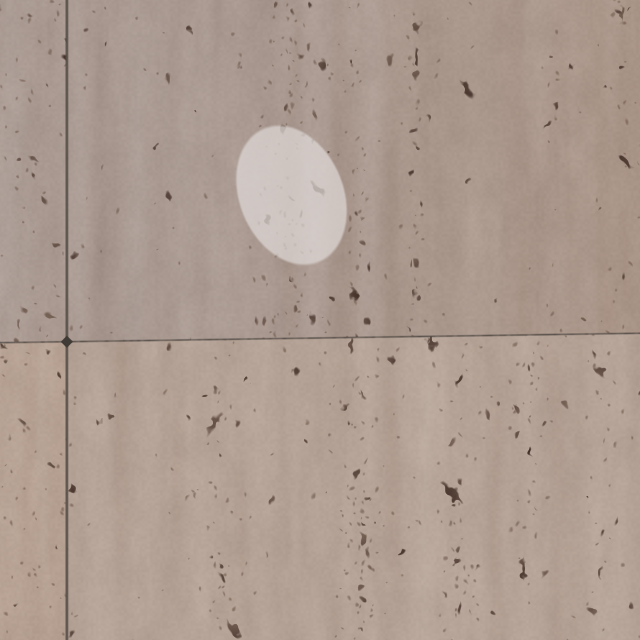
Write a WebGL 2 fragment shader that draws this texture.

```glsl
#version 300 es
precision highp float;
// Travertine wall: three slabs split by a vertical and a slightly sloping joint,
// with an oval patch of light. Stretched noise makes the veins; jittered grids of
// warped ellipses make the pits, gathered in vertical bands.

uniform vec2 u_resolution;
out vec4 outColor;

const vec3 UPPER_STONE = vec3(0.660, 0.598, 0.567);
const vec3 LOWER_STONE = vec3(0.702, 0.637, 0.599);
const vec3 WARM_TINT = vec3(0.010, -0.006, -0.024);
const vec3 PIT_SHALLOW = vec3(0.45, 0.365, 0.315);
const vec3 PIT_DEEP = vec3(0.24, 0.165, 0.135);
const vec3 JOINT_COLOR = vec3(0.34, 0.31, 0.285);
const vec3 LIGHT_COLOR = vec3(0.885, 0.865, 0.86);

const float JOINT_X = 0.1045;
const float JOINT_Y = 0.4645;
const float JOINT_SLOPE = 0.0148;
const float JOINT_HALF_V = 0.0021;
const float JOINT_HALF_H = 0.0012;

const vec2 LIGHT_CENTER = vec2(0.4555, 0.695);
const vec2 LIGHT_RADII = vec2(0.0810, 0.1125);
const float LIGHT_TILT = 0.39;
const float LIGHT_OPACITY = 0.68;

// Pit bands: centre x, half width, density
const int BANDS = 6;
const vec3 UPPER_BANDS[BANDS] = vec3[](
    vec3(0.450, 0.055, 0.75), vec3(0.558, 0.014, 0.70), vec3(0.645, 0.011, 0.85),
    vec3(0.735, 0.010, 0.30), vec3(0.865, 0.014, 0.30), vec3(0.965, 0.022, 0.45));
const vec3 LOWER_BANDS[BANDS] = vec3[](
    vec3(0.115, 0.012, 0.35), vec3(0.350, 0.028, 0.70), vec3(0.565, 0.034, 0.85),
    vec3(0.725, 0.026, 0.75), vec3(0.825, 0.020, 0.60), vec3(0.935, 0.024, 0.45));

float hash(vec2 p) {
    vec3 q = fract(p.xyx * vec3(0.1031, 0.1030, 0.0973));
    q += dot(q, q.yzx + 33.33);
    return fract((q.x + q.y) * q.z);
}

float noise(vec2 p) {
    vec2 i = floor(p), f = fract(p);
    f = f * f * (3.0 - 2.0 * f);
    return mix(mix(hash(i), hash(i + vec2(1, 0)), f.x),
               mix(hash(i + vec2(0, 1)), hash(i + vec2(1, 1)), f.x), f.y);
}

float fbm(vec2 p) {
    float sum = 0.0, amp = 0.5;
    for (int i = 0; i < 4; i++) {
        sum += amp * noise(p);
        p = p * 2.03 + 17.1;
        amp *= 0.5;
    }
    return sum;
}

mat2 rotation(float a) {
    return mat2(cos(a), sin(a), -sin(a), cos(a));
}

float pitDensity(vec2 p, bool upper, bool left) {
    if (left) return 0.32;
    float density = 0.07;
    for (int i = 0; i < BANDS; i++) {
        vec3 band = upper ? UPPER_BANDS[i] : LOWER_BANDS[i];
        float d = (p.x - band.x) / band.y;
        density += band.z * exp(-d * d);
    }
    return density * (0.35 + 1.1 * noise(p * vec2(24.0, 11.0)));
}

// Coverage of one layer of pits; stretch is the height to width ratio
float pitLayer(vec2 p, float cells, float radius, float stretch, float amount,
               bool upper, bool left, float aa) {
    float seed = cells + (upper ? 131.0 : 0.0) + (left ? 57.0 : 0.0);
    vec2 base = floor(p * cells);
    vec2 warp = vec2(noise(p * 130.0 + seed), noise(p * 130.0 + seed + 40.0)) - 0.5;
    float cover = 0.0;
    for (int y = -1; y <= 1; y++)
    for (int x = -1; x <= 1; x++) {
        vec2 cell = base + vec2(x, y), key = cell + seed;
        vec2 center = (cell + vec2(hash(key + 3.1), hash(key + 71.7))) / cells;
        if (hash(key + 19.3) > amount * pitDensity(center, upper, left)) continue;
        float size = radius * mix(0.5, 1.2, hash(key + 7.9));
        float angle = (hash(key + 43.3) - 0.5) * 1.5 - (left ? 0.5 : 0.0);
        vec2 q = rotation(angle) * (p - center + warp * radius * 2.2);
        q.y /= mix(0.8, stretch, hash(key + 91.3));
        cover = max(cover, 1.0 - smoothstep(-aa, aa, length(q) - size));
    }
    return cover;
}

void main() {
    vec2 p = gl_FragCoord.xy / u_resolution;
    float aa = 1.0 / min(u_resolution.x, u_resolution.y);
    float jointY = p.y - JOINT_Y - JOINT_SLOPE * p.x;
    float jointX = p.x - JOINT_X;
    bool upper = jointY > 0.0, left = jointX < 0.0;

    // Stone tone, veins and grain
    vec2 veinPos = p + (upper ? 0.0 : 5.3) + 0.012 * noise(p * vec2(5.0, 6.0));
    float vein = fbm(veinPos * vec2(24.0, 1.6)) - 0.47;
    float mottle = fbm(p * vec2(38.0, 20.0)) - 0.47;
    float grain = noise(p * 250.0) - 0.5;
    vec3 col = upper ? UPPER_STONE : LOWER_STONE;
    col += WARM_TINT * (upper ? smoothstep(0.2, 1.0, p.x) : (left ? 1.0 : 0.5));
    col += 0.085 * vein * vec3(0.85, 1.0, 1.1) + 0.045 * mottle + 0.022 * grain;

    // Pits from fine to large
    float fine = pitLayer(p, 75.0, 0.0019, 2.0, 0.50, upper, left, aa);
    float medium = pitLayer(p, 40.0, 0.0031, 2.6, 0.38, upper, left, aa);
    float large = pitLayer(p, 17.0, 0.0046, 3.4, 0.38, upper, left, aa);
    col = mix(col, PIT_SHALLOW, 0.65 * fine);
    col = mix(col, mix(PIT_SHALLOW, PIT_DEEP, noise(p * 45.0)), 0.85 * medium);
    col = mix(col, mix(PIT_SHALLOW, PIT_DEEP, noise(p * 30.0 + 9.0) * 1.2), 0.9 * large);

    // Oval of light
    vec2 e = rotation(-LIGHT_TILT) * (p - LIGHT_CENTER) / LIGHT_RADII;
    float edge = (length(e) - 1.0) * LIGHT_RADII.x;
    col = mix(col, LIGHT_COLOR, LIGHT_OPACITY * (1.0 - smoothstep(-1.5 * aa, 1.5 * aa, edge)));

    // Joints and the dark knot where they cross
    float lineV = 1.0 - smoothstep(-aa, aa, abs(jointX) - JOINT_HALF_V);
    float lineH = 1.0 - smoothstep(-aa, aa, abs(jointY) - JOINT_HALF_H);
    float knot = 1.0 - smoothstep(-aa, aa, abs(jointX) + abs(jointY) - 0.0095);
    lineH *= 0.7 + 0.3 * noise(vec2(p.x * 180.0, 4.0));
    col = mix(col, JOINT_COLOR, max(0.9 * lineV, lineH));
    col = mix(col, JOINT_COLOR * 0.75, knot);

    outColor = vec4(clamp(col, 0.0, 1.0), 1.0);
}
```
